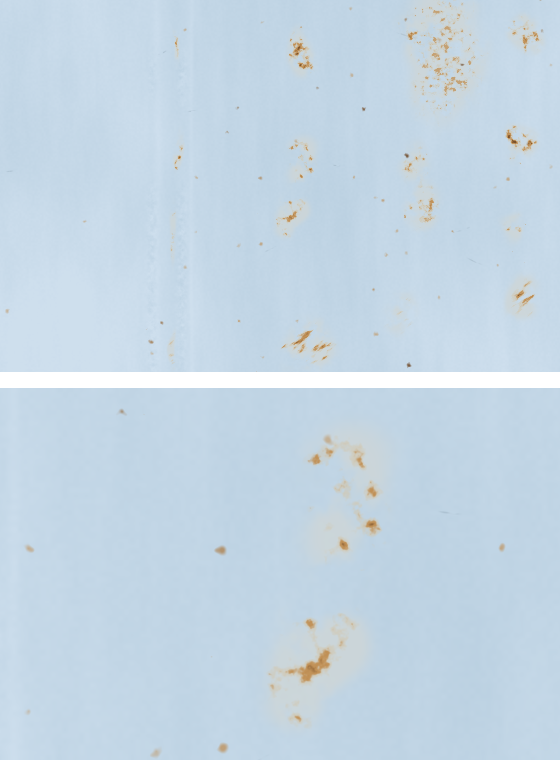
Top: the whole. Bottom: its middle third, enlarged.
Give the GLSL for this texture, as a WebGL 2 fragment shader.

```glsl
#version 300 es
precision highp float;
// Pale blue painted metal with faint vertical brushing, a raised seam and
// rust breaking through. Rust is layered noise thresholded by soft clusters
// set in loose columns; specks and scratches are scattered by hashing.
#define PAINT_LIGHT vec3(0.800, 0.868, 0.926)
#define PAINT_DARK vec3(0.722, 0.810, 0.876)
#define HALO vec3(0.805, 0.838, 0.845)
#define STAIN vec3(0.82, 0.78, 0.69)
#define RUST_ORANGE vec3(0.75, 0.54, 0.29)
#define RUST_BROWN vec3(0.42, 0.26, 0.12)
#define SEAM_X 0.47
#define COLUMN_GAP 0.31
#define RUST_SCALE 68.0
#define SPECK_CELL 0.03
#define SPECK_CHANCE 0.035
#define SCRATCHES 8
uniform vec2 u_resolution;
out vec4 fragColor;

float hash(vec2 p) {
    vec3 q = fract(vec3(p.xyx) * 0.1031);
    q += dot(q, q.yzx + 33.33);
    return fract((q.x + q.y) * q.z);
}

vec2 hash2(vec2 p) {
    return vec2(hash(p), hash(p + 47.3));
}

float noise(vec2 p) {
    vec2 i = floor(p), f = fract(p);
    f = f * f * (3.0 - 2.0 * f);
    return mix(mix(hash(i), hash(i + vec2(1, 0)), f.x),
               mix(hash(i + vec2(0, 1)), hash(i + vec2(1, 1)), f.x), f.y);
}

float fbm(vec2 p) {
    float sum = 0.0, amp = 0.533;
    for (int i = 0; i < 4; i++) {
        sum += amp * noise(p);
        p = mat2(1.6, 1.2, -1.2, 1.6) * p + 9.7;
        amp *= 0.5;
    }
    return sum;
}

// Rust clusters, four columns by four rows, third column worn least
float rustDensity(vec2 p) {
    float density = 0.0;
    for (int i = 0; i < 16; i++) {
        vec2 cell = vec2(i % 4, i / 4);
        vec2 h = hash2(cell * 3.7 + 5.0);
        float inner = step(0.5, cell.x);
        vec2 center = vec2(SEAM_X + COLUMN_GAP * cell.x + 0.12 * (h.x - 0.5) * inner,
                           (cell.y + 0.2 + 0.6 * h.y) / 4.0);
        float size = mix(0.03, 0.065, h.x) * mix(1.25, 0.9, center.y);
        vec2 q = (p - center) / (size * vec2(mix(0.15, 0.75, inner), 1.0));
        float strength = mix(0.72, 1.02, hash(cell + 21.0));
        strength *= cell.x == 2.0 ? 0.76 : 1.0;
        density = max(density, strength * exp(-pow(dot(q, q), 1.3)));
    }
    return density;
}

// Isolated rust dots: x is coverage, y is darkness
vec2 specks(vec2 p, float pixel) {
    vec2 id = floor(p / SPECK_CELL);
    vec2 center = (id + 0.3 + 0.4 * hash2(id + 3.0)) * SPECK_CELL;
    float right = smoothstep(0.3, 0.75, p.x);
    float present = step(hash(id + 80.0), SPECK_CHANCE * mix(0.35, 1.0, right));
    float radius = mix(0.0005, 0.0035, pow(hash(id + 11.0), 2.0));
    float d = length(p - center) + 0.005 * (noise(p * 190.0) - 0.5) - radius;
    return vec2(present * (1.0 - smoothstep(-pixel, pixel + 0.003, d)), hash(id + 31.0));
}

float scratches(vec2 p, float pixel) {
    float mark = 0.0;
    for (int i = 0; i < SCRATCHES; i++) {
        vec2 h = hash2(vec2(i, 60)), k = hash2(vec2(i, 90));
        float angle = 1.1 * (k.x - 0.45);
        vec2 dir = vec2(cos(angle), sin(angle));
        vec2 q = p - h * vec2(1.5, 1.0);
        float along = dot(q, dir), reach = mix(0.01, 0.05, k.y);
        float across = abs(dot(q, vec2(-dir.y, dir.x)) - 2.0 * along * along);
        float line = 1.0 - smoothstep(0.0, 0.0006 + pixel, across);
        mark = max(mark, line * (1.0 - smoothstep(0.2 * reach, reach, abs(along))));
    }
    return mark * smoothstep(0.25, 0.6, noise(p * 120.0));
}

void main() {
    vec2 p = gl_FragCoord.xy / u_resolution.y;
    float pixel = 1.0 / u_resolution.y;

    // Paint: broad clouds, irregular vertical brushing, fine grain
    float tone = 0.46 + 1.1 * (fbm(p * vec2(2.6, 1.6) + 4.0) - 0.5);
    tone += 0.36 * (fbm(p * vec2(34.0, 5.0)) - 0.5);
    tone += 0.15 * (noise(p * 200.0) - 0.5);
    tone += 0.4 * (1.0 - smoothstep(0.0, 0.5, p.x)) + 0.25 * (1.0 - smoothstep(0.0, 0.4, p.y));

    // Seam: pale edges, shaded middle, blistered paint
    float off = p.x - SEAM_X + 0.006 * (noise(p * 9.0) - 0.5);
    float edges = exp(-pow((off + 0.045) / 0.009, 2.0)) + exp(-pow((off - 0.045) / 0.006, 2.0));
    float middle = exp(-pow(off / 0.022, 2.0));
    float blister = exp(-pow((abs(off + 0.02) - 0.04) / 0.014, 2.0)) * smoothstep(0.4, 0.75, noise(p * 5.0));
    tone += 0.2 * edges - 0.2 * middle + 1.1 * blister * (fbm(p * 110.0) - 0.5);
    vec3 color = mix(PAINT_DARK, PAINT_LIGHT, clamp(tone, -0.05, 1.1));
    color = mix(color, vec3(0.48, 0.56, 0.62), 0.25 * scratches(p, pixel));

    // Fine pale rust freckles over a broad upper patch
    vec2 warped = p + 0.04 * (vec2(noise(p * 16.0), noise(p * 16.0 + 30.0)) - 0.5);
    vec2 q = (warped - vec2(1.19, 0.86)) / vec2(0.10, 0.17);
    float patchMask = exp(-pow(dot(q, q), 1.5));
    float density = rustDensity(warped);
    float worn = max(patchMask, density);
    color = mix(color, HALO, 0.85 * smoothstep(0.05, 0.6, worn) * smoothstep(0.25, 0.6, fbm(p * 30.0)));
    float freckle = fbm(p * 95.0 + 7.0) - 0.93 + 0.37 * patchMask;
    color = mix(color, STAIN, 0.6 * smoothstep(-0.16, 0.02, freckle) * patchMask);
    color = mix(color, RUST_ORANGE, 0.65 * smoothstep(0.0, 0.13, freckle));

    // Rust: rounded grains above, slanted flakes near the bottom
    vec2 slant = mat2(0.82, -0.57, 0.57, 0.82) * p;
    float flakes = fbm(slant * RUST_SCALE * vec2(0.42, 1.2));
    float grain = mix(flakes, fbm(p * RUST_SCALE), smoothstep(0.2, 0.28, p.y));
    float rust = grain - 0.92 + 0.38 * density;
    color = mix(color, STAIN, 0.7 * smoothstep(-0.16, 0.0, rust) * smoothstep(0.1, 0.6, density));
    color = mix(color, RUST_ORANGE, 0.88 * smoothstep(-0.03, 0.1, rust));
    color = mix(color, RUST_BROWN, 0.8 * smoothstep(0.1, 0.24, rust));

    vec2 dots = specks(p, pixel);
    vec3 dotColor = mix(RUST_ORANGE, RUST_BROWN, smoothstep(0.6, 0.95, dots.y));
    color = mix(color, dotColor, dots.x * mix(0.4, 0.85, dots.y));
    fragColor = vec4(color, 1.0);
}
```
